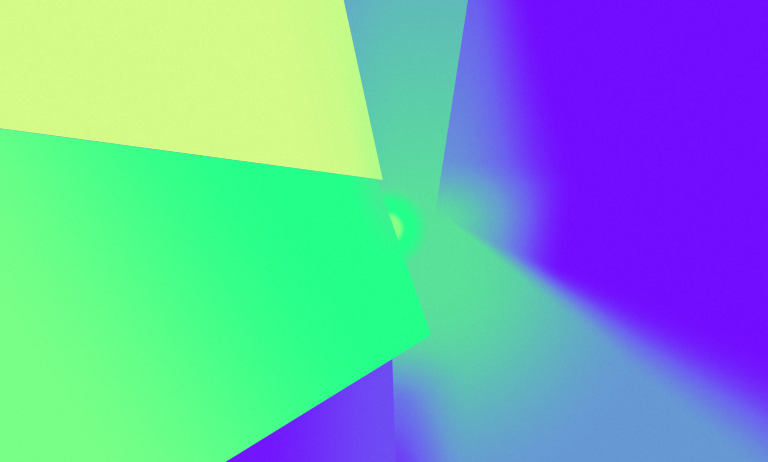
This background is drawn by a Shadertoy shader. Its source:

```glsl
// Corners of the panels, in units of canvas height
const vec2 PANEL_LEFT = vec2(0.0, 0.722);
const vec2 PANEL_TOP = vec2(0.816, 0.612);
const vec2 PANEL_TIP = vec2(0.933, 0.275);
const vec2 PANEL_BASE = vec2(0.488, 0.0);
const vec2 WEDGE_LEFT_TOP = vec2(0.744, 1.0);
const vec2 WEDGE_LEFT_END = vec2(0.831, 0.599);
const vec2 WEDGE_RIGHT_TOP = vec2(1.013, 1.0);
const vec2 WEDGE_RIGHT_END = vec2(0.951, 0.599);
const vec2 FOOT_TOP = vec2(0.849, 0.223);
const vec2 FOOT_END = vec2(0.857, 0.0);

// Centres of the soft shapes
const vec2 FAN_HUB = vec2(0.972, 0.523);
const vec2 POOL_CENTER = vec2(0.933, 0.414);
const vec2 BEAD_CENTER = vec2(0.838, 0.505);
const float BEAD_RADIUS = 0.037;

const vec2 PANEL_SWEEP = vec2(0.845, 0.534);
const float GRAIN = 0.012;
const float GRAIN_CELLS = 308.0;

// Colour ramp from yellow through green and teal to purple
const vec3 RAMP[8] = vec3[8](
    vec3(0.83, 0.98, 0.53), vec3(0.45, 1.00, 0.53),
    vec3(0.14, 1.00, 0.54), vec3(0.35, 0.88, 0.60),
    vec3(0.37, 0.74, 0.72), vec3(0.40, 0.60, 0.83),
    vec3(0.42, 0.38, 0.94), vec3(0.45, 0.05, 1.00));

vec3 ramp(float tone) {
    tone = clamp(tone, 0.0, 6.999);
    int i = int(tone);
    return mix(RAMP[i], RAMP[i + 1], fract(tone));
}

float hash(vec2 cell) {
    vec3 h = fract(cell.xyx * 0.1031);
    h += dot(h, h.yzx + 33.33);
    return fract((h.x + h.y) * h.z);
}

// Signed distance to the line a-b, positive on its left
float side(vec2 p, vec2 a, vec2 b) {
    vec2 d = normalize(b - a), q = p - a;
    return d.x * q.y - d.y * q.x;
}

float cover(float dist) {
    float soft = 0.75 / iResolution.y;
    return smoothstep(-soft, soft, dist);
}

// Teal wedge above and the pool that spreads below it
float poolTone(vec2 p) {
    vec2 q = p - POOL_CENTER;
    q.y = min(q.y, 0.0);
    float rise = 1.05 * max(p.y - 0.55, 0.0) / 0.45;
    float spread = 2.0 * smoothstep(0.05, 0.5, length(q));
    float shade = (1.0 - smoothstep(0.857, 1.02, p.x))
                * (1.0 - smoothstep(0.13, 0.27, p.y));
    return 3.0 + rise + spread + 1.6 * shade;
}

// Purple field, fading at its left edge and along the lower fan
float fieldTone(vec2 p, float edge, float pool) {
    float height = clamp((p.y - 0.6) / 0.4, 0.0, 1.0);
    float start = mix(5.0, 6.0, height)
                - 2.0 * (1.0 - smoothstep(0.52, 0.66, p.y));
    float width = mix(0.30, 0.14, height);
    float tone = mix(start, 7.0, smoothstep(0.0, width, edge));
    vec2 q = p - FAN_HUB;
    float gap = 1.0 - smoothstep(-0.70, -0.33, atan(q.y, q.x));
    return mix(pool, tone, 1.0 - gap * gap);
}

// Small bright bead with a green halo
float beadTone(vec2 p, float around) {
    float r = length(p - BEAD_CENTER) / BEAD_RADIUS;
    float tone = mix(0.8, 2.0, smoothstep(0.7, 1.1, r));
    return mix(tone, around, smoothstep(1.4, 2.6, r));
}

void mainImage(out vec4 fragColor, in vec2 fragCoord) {
    vec2 p = fragCoord / iResolution.y;
    float grain = GRAIN * (hash(floor(p * GRAIN_CELLS)) - 0.5);

    // Distances to the panel edges
    float topEdge = side(p, PANEL_LEFT, PANEL_TOP);
    float rightEdge = side(p, PANEL_TOP, PANEL_TIP);
    float baseEdge = side(p, PANEL_TIP, PANEL_BASE);
    float wedgeLeft = -side(p, WEDGE_LEFT_TOP, WEDGE_LEFT_END);
    float wedgeRight = side(p, WEDGE_RIGHT_TOP, WEDGE_RIGHT_END);
    float footEdge = -side(p, FOOT_TOP, FOOT_END);

    // Wedge, pool and purple field
    float pool = poolTone(p);
    vec3 color = ramp(beadTone(p, pool));
    color = mix(color, ramp(fieldTone(p, wedgeRight, pool)), cover(wedgeRight));

    // Violet foot
    float foot = mix(6.9, 6.25, smoothstep(0.55, 0.85, p.x));
    color = mix(color, ramp(foot), cover(min(baseEdge, footEdge)));

    // Yellow panel, greener towards the wedge
    float yellow = 0.12 * (1.0 - smoothstep(0.0, 0.18, wedgeLeft))
                 + 0.25 * (1.0 - smoothstep(0.0, 0.06, wedgeLeft)) * (1.0 - p.y) / 0.4;
    color = mix(color, ramp(yellow), cover(min(topEdge, wedgeLeft)));

    // Green panel, dulled beside its upper corner
    float green = mix(0.95, 2.0, smoothstep(0.15, 0.85, dot(p, PANEL_SWEEP)));
    green += 0.6 * (1.0 - smoothstep(0.0, 0.07, -rightEdge)) * smoothstep(0.42, 0.58, p.y);
    color = mix(color, ramp(green), cover(-max(topEdge, max(rightEdge, baseEdge))));

    fragColor = vec4(color + grain, 1.0);
}
```
